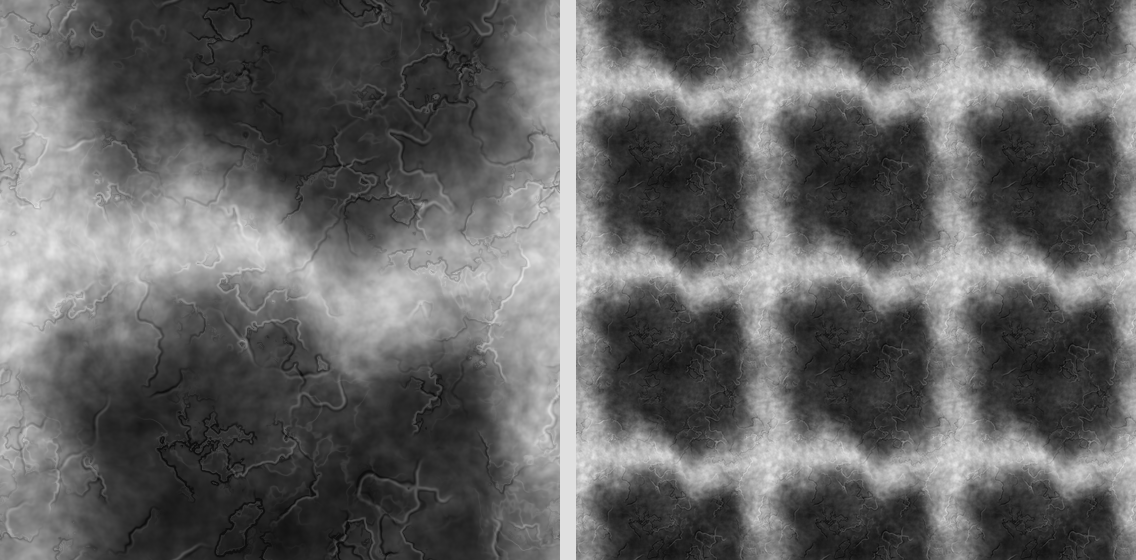
Left, the tile; right, the same tile 3 across and 3 down.
Write a Shadertoy shader that draws this texture.

```glsl
// Weathered grey stone: soft bands of light over dark mottling, with fine ragged veins.

float hash(vec3 p) {
    p = fract(p * 0.1031);
    p += dot(p, p.zyx + 31.32);
    return fract((p.x + p.y) * p.z);
}

// Random slope of a lattice cell; cells repeat after a whole period.
vec2 slope(vec2 cell, float period, float seed) {
    vec2 wrapped = floor(mod(cell + 0.5, period));
    return 2.0 * vec2(hash(vec3(wrapped, seed)), hash(vec3(wrapped, seed + 71.0))) - 1.0;
}

float gradientNoise(vec2 p, float period, float seed) {
    vec2 cell = floor(p), f = p - cell;
    vec2 u = f * f * f * (f * (f * 6.0 - 15.0) + 10.0);
    vec2 e = vec2(1.0, 0.0);
    float a = dot(slope(cell, period, seed), f);
    float b = dot(slope(cell + e, period, seed), f - e);
    float c = dot(slope(cell + e.yx, period, seed), f - e.yx);
    float d = dot(slope(cell + 1.0, period, seed), f - 1.0);
    return mix(mix(a, b, u.x), mix(c, d, u.x), u.y);
}

// Tiling fractal noise; each octave is shifted so the lattices do not align.
float fbm(vec2 uv, float period, int octaves, float seed) {
    float sum = 0.0, amplitude = 1.0;
    for (int i = 0; i < octaves; i++) {
        sum += amplitude * gradientNoise(uv * period + seed * 0.37, period, seed);
        amplitude *= 0.5;
        period *= 2.0;
        seed += 3.0;
    }
    return sum;
}

// Thin line along the zero contour of the noise, with a shaded flank.
float vein(vec2 uv, float period, float width, float seed) {
    vec2 e = vec2(0.002, 0.0);
    float n = fbm(uv, period, 5, seed);
    vec2 grad = vec2(fbm(uv + e, period, 5, seed), fbm(uv + e.yx, period, 5, seed)) - n;
    float d = n * e.x / (length(grad) + 0.001) / width;
    return exp(-d * d) - 0.5 * exp(-(d - 1.8) * (d - 1.8));
}

float wrappedDistance(float a, float b) {
    return abs(fract(a - b + 0.5) - 0.5);
}

void mainImage(out vec4 fragColor, in vec2 fragCoord) {
    vec2 uv = fragCoord / iResolution.xy;
    vec2 warp = vec2(fbm(uv, 3.0, 4, 1.0), fbm(uv, 3.0, 4, 23.0));
    vec2 p = uv + 0.13 * warp;

    // Broad light: a wavy level band crossed by a fainter upright one
    float turn = 6.2831853 * p.x;
    float bandWidth = 0.15 + 0.03 * cos(turn - 0.6);
    float level = wrappedDistance(p.y, 0.53 + 0.04 * sin(turn)) / bandWidth;
    float upright = wrappedDistance(p.x, 0.0) / 0.11;
    float light = 1.0 - (1.0 - 0.96 * exp(-level * level)) * (1.0 - 0.72 * exp(-upright * upright));
    float tone = 0.17 + 0.61 * light;

    // Mottling and fine grain
    tone *= 1.0 + (0.65 - 0.4 * light) * fbm(uv + 0.05 * warp, 5.0, 5, 41.0);
    tone *= 1.0 + (0.4 - 0.22 * light) * fbm(uv + 0.03 * warp.yx, 32.0, 3, 61.0);

    // Short curled wisps
    float curl = abs(fbm(uv + 0.06 * warp.yx, 13.0, 4, 83.0));
    float wispMask = smoothstep(-0.05, 0.35, fbm(uv, 4.0, 3, 97.0));
    tone += 0.07 * wispMask * (exp(-curl * curl * 400.0) - 0.2);

    // Ragged veins, alternately pale and dark, broken up by a patchy mask
    for (int i = 0; i < 4; i++) {
        float k = float(i), seed = 113.0 + 31.0 * k;
        float tint = i % 2 == 0 ? 0.13 : -0.11;
        float mask = smoothstep(0.02, 0.3, fbm(uv, 5.0, 2, seed + 17.0));
        tone += tint * mask * vein(uv, 3.0 + 2.0 * k, 0.0028 - 0.0003 * k, seed);
    }

    fragColor = vec4(vec3(clamp(tone, 0.06, 0.93)), 1.0);
}
```
